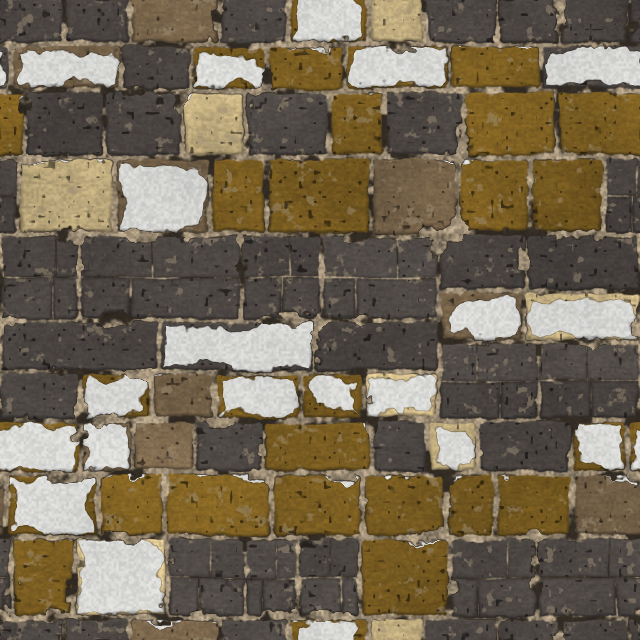
A WebGL 1 fragment shader for this texture:

```glsl
precision highp float;
uniform vec2 u_resolution;

const float SEAM = 0.685;
const vec3 SOOT = vec3(0.275, 0.255, 0.242);
const vec3 OCHRE = vec3(0.44, 0.335, 0.12);
const vec3 BROWN = vec3(0.42, 0.35, 0.26);
const vec3 CREAM = vec3(0.76, 0.68, 0.50);
const vec3 PAINT = vec3(0.89, 0.89, 0.88);
const vec3 MORTAR = vec3(0.60, 0.54, 0.45);
const vec3 CREVICE = vec3(0.12, 0.10, 0.08);

// plan: bricks left and right of the seam, then share of sooty ones on each side
struct Course { float top; float bottom; float shift; float id; vec4 plan; };

float hash(vec2 p) {
  vec3 q = fract(p.xyx * 0.1031);
  q += dot(q, q.yzx + 33.33);
  return fract((q.x + q.y) * q.z);
}

// Value noise that wraps after one canvas
float noise(vec2 uv, vec2 cells) {
  vec2 p = uv * cells, i = floor(p), f = fract(p);
  f = f * f * (3.0 - 2.0 * f);
  vec2 a = mod(i, cells), b = mod(i + 1.0, cells);
  return mix(mix(hash(a), hash(vec2(b.x, a.y)), f.x),
             mix(hash(vec2(a.x, b.y)), hash(b), f.x), f.y);
}

float fbm(vec2 uv, float cells) {
  float sum = 0.0, amp = 0.533;
  for (int i = 0; i < 4; i++) {
    sum += amp * noise(uv, vec2(cells));
    cells *= 2.0;
    amp *= 0.5;
  }
  return sum;
}

// Advances to the next course while y lies below the current one
void lay(float y, float bottom, float shift, vec4 plan, inout Course c) {
  if (y >= c.bottom) c = Course(c.bottom, bottom, shift, c.id + 1.0, plan);
}

float jointAt(float i, float count, float seed) {
  float inner = step(0.5, i) * step(i, count - 0.5);
  return i + inner * 0.56 * (hash(vec2(i + 3.0, seed)) - 0.5);
}

// Brick index, left and right joint, for s running from 0 to count
vec3 findBrick(float s, float count, float seed) {
  float i = min(floor(s), count - 1.0);
  if (s < jointAt(i, count, seed)) i -= 1.0;
  else if (s >= jointAt(i + 1.0, count, seed)) i += 1.0;
  return vec3(i, jointAt(i, count, seed), jointAt(i + 1.0, count, seed));
}

float roundBox(vec2 p, vec2 halfSize, float radius) {
  vec2 q = abs(p) - halfSize + radius;
  return length(max(q, 0.0)) + min(max(q.x, q.y), 0.0) - radius;
}

void main() {
  vec2 uv = gl_FragCoord.xy / u_resolution;
  float px = 1.0 / min(u_resolution.x, u_resolution.y);
  float grit = fbm(uv, 64.0), flake = fbm(uv, 24.0), stain = fbm(uv, 7.0);
  float grain = noise(uv, vec2(256.0)), weave = noise(uv, vec2(90.0, 300.0));

  // Courses run downwards; the middle ones step at the seam
  vec2 warp = vec2(fbm(uv, 9.0), fbm(uv + 0.37, 8.0)) - 0.5;
  vec2 p = fract(vec2(uv.x, 1.034 - uv.y) + 0.010 * warp);
  bool stepped = p.x > SEAM;
  Course c = Course(0.0, 0.0, 0.0, 0.0, vec4(1.0));
  lay(p.y, 0.104, 0.020, vec4(6.0, 3.0, 0.60, 0.70), c);
  lay(p.y, 0.177, -0.015, vec4(5.0, 2.0, 0.30, 0.20), c);
  lay(p.y, 0.281, -0.040, vec4(6.0, 2.0, 0.30, 0.10), c);
  lay(p.y, 0.401, -0.030, vec4(5.0, 3.0, 0.45, 0.30), c);
  lay(p.y, stepped ? 0.490 : 0.535, 0.0, vec4(4.0, 2.0, 1.0, 1.0), c);
  lay(p.y, stepped ? 0.570 : 0.616, 0.0, vec4(3.0, 2.0, 1.0, 0.0), c);
  lay(p.y, 0.691, 0.0, vec4(6.0, 2.0, 0.20, 1.0), c);
  lay(p.y, 0.772, 0.018, vec4(6.0, 3.0, 0.30, 0.20), c);
  lay(p.y, 0.874, -0.012, vec4(5.0, 3.0, 0.15, 0.30), c);
  lay(p.y, 1.0, -0.020, vec4(6.0, 2.0, 0.72, 1.0), c);

  // Brick bounds within its course
  p.x = fract(p.x + c.shift);
  float side = step(SEAM, p.x);
  float start = side * SEAM, count = mix(c.plan.x, c.plan.y, side);
  float unit = mix(SEAM, 1.0 - SEAM, side) / count;
  vec3 cell = findBrick((p.x - start) / unit, count, c.id + 17.0 * side);
  vec2 lo = vec2(start + cell.y * unit, c.top);
  vec2 hi = vec2(start + cell.z * unit, c.bottom);
  vec2 size = hi - lo, local = p - 0.5 * (lo + hi);
  vec2 id = vec2(cell.x + 20.0 * side + 5.0, c.id * 3.0);
  bool sooty = hash(id + 41.0) < mix(c.plan.z, c.plan.w, side);
  bool narrow = size.y < 0.085;

  // Worn outline, with fine joints dividing tall sooty bricks
  float d = roundBox(local, 0.5 * size - (sooty ? 0.0034 : 0.0046), 0.004);
  d += 0.008 * (grit - 0.5) + 0.010 * smoothstep(0.66, 0.78, flake);
  float lower = step(0.0, local.y);
  if (sooty && size.y > 0.11) {
    float split = size.x * 0.4 * (hash(id + 7.0 + lower) - 0.5);
    float joint = min(abs(local.y), abs(local.x - split));
    d = max(d, 0.0012 - joint + 0.002 * (grit - 0.5));
    id += 0.5 * lower;
  }

  // Clay
  float kind = hash(id + 73.0);
  vec3 clay = kind < 0.45 ? OCHRE : (kind < 0.72 ? BROWN : CREAM);
  if (sooty) clay = SOOT;
  clay *= 0.92 + 0.16 * hash(id + 11.0);
  clay *= 0.72 + 0.28 * stain + 0.16 * grain + 0.12 * weave + 0.12 * flake;
  clay = mix(clay, MORTAR, 0.5 * smoothstep(0.66, 0.76, grit));
  clay *= 1.0 - 0.5 * smoothstep(0.82, 0.95, noise(uv, vec2(130.0)));

  // Flaking white paint: full coats, or remnants along the top edge
  float chance = narrow ? (sooty ? 0.40 : 0.62) : (sooty ? 0.0 : 0.14);
  bool coated = hash(id + 97.0) < chance;
  float remnant = -0.005 - (p.y - lo.y) + 0.08 * (flake - 0.5) - (sooty ? 0.016 : 0.0);
  float coat = coated ? -d - 0.006 + 0.045 * (flake - 0.5) : remnant;
  vec3 paint = PAINT * (0.88 + 0.12 * grain + 0.10 * (stain - 0.5));
  clay *= 1.0 - 0.35 * smoothstep(-0.003, 0.0, coat);
  clay = mix(clay, paint, smoothstep(-px, px, coat));

  // Lit upper edge, shaded lower edge
  float rim = smoothstep(-0.006, 0.0, d);
  clay *= 1.0 - rim * (0.14 + 0.22 * clamp(2.0 * local.y / size.y, -1.0, 1.0));

  // Crumbling mortar with dark gaps beside the bricks
  vec3 mortar = MORTAR * (0.45 + 0.75 * grit + 0.30 * grain);
  float gap = (1.0 - smoothstep(0.0, 0.003, d)) * smoothstep(0.35, 0.62, flake);
  gap = max(gap, smoothstep(0.54, 0.68, fbm(uv + 0.19, 28.0)));
  mortar = mix(mortar, CREVICE, 0.85 * gap);

  gl_FragColor = vec4(mix(clay, mortar, smoothstep(-px, px, d)), 1.0);
}
```
